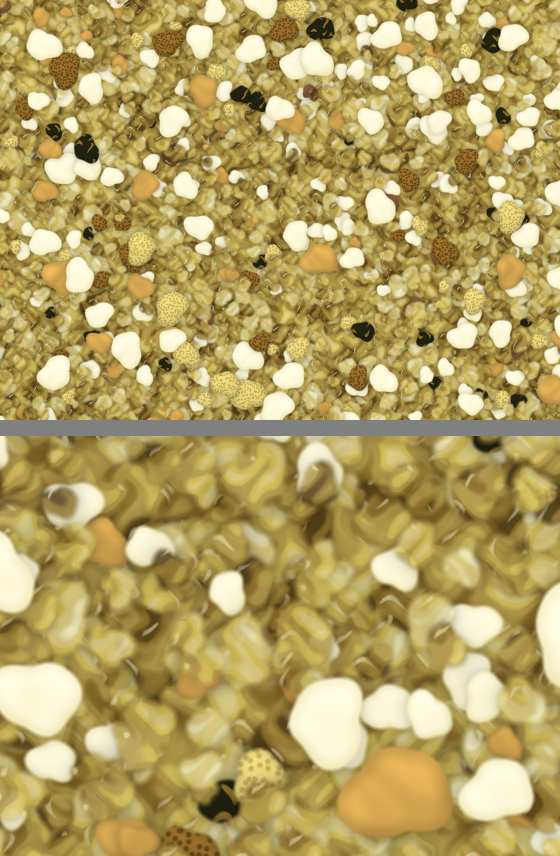
Top: the whole. Bottom: its middle third, enlarged.
A WebGL 1 fragment shader for this texture:

```glsl
precision highp float;
// Draws a close view of sunlit sand: glassy golden grains with white, orange, speckled and black pebbles.
uniform vec2 u_resolution;

const float TAU = 6.2832;
const vec3 UMBER = vec3(0.30, 0.22, 0.07);
const vec3 BROWN = vec3(0.55, 0.43, 0.16);
const vec3 OLIVE = vec3(0.71, 0.61, 0.29);
const vec3 GOLD = vec3(0.86, 0.77, 0.36);
const vec3 STRAW = vec3(0.89, 0.83, 0.54);
const vec3 CREAM = vec3(0.97, 0.96, 0.80);
const vec3 MILK = vec3(1.0, 0.99, 0.89);
const vec3 AMBER = vec3(0.85, 0.66, 0.32);
const vec3 RUST = vec3(0.60, 0.43, 0.16);
const vec3 MAUVE = vec3(0.54, 0.36, 0.24);
const vec3 JET = vec3(0.13, 0.13, 0.06);

vec2 hash2(vec2 p) {
  vec2 k = vec2(dot(p, vec2(127.1, 311.7)), dot(p, vec2(269.5, 183.3)));
  return fract(sin(k) * 43758.5);
}

// Folded layers of sines, from 0 to 1
float ripple(vec2 p, float seed) {
  for (int i = 0; i < 3; i++) {
    p += 0.7 * sin(p.yx * 1.2 + seed + float(i) * 1.7);
    p = mat2(0.8, 0.6, -0.6, 0.8) * p * 1.1;
  }
  return 0.5 + 0.25 * (sin(p.x + seed) + sin(p.y));
}

// Distance to the nearest scattered point
float cellular(vec2 p) {
  vec2 id = floor(p);
  float nearest = 1.0;
  for (int y = -1; y <= 1; y++) {
    for (int x = -1; x <= 1; x++) {
      vec2 cell = id + vec2(float(x), float(y));
      nearest = min(nearest, length(cell + hash2(cell) - p));
    }
  }
  return nearest;
}

vec3 sandRamp(float t) {
  vec3 c = mix(UMBER, BROWN, smoothstep(0.0, 0.17, t));
  c = mix(c, OLIVE, smoothstep(0.17, 0.35, t));
  c = mix(c, GOLD, smoothstep(0.42, 0.56, t));
  c = mix(c, STRAW, smoothstep(0.58, 0.70, t));
  return mix(c, CREAM, smoothstep(0.80, 1.0, t));
}

// Signed distance to a lumpy rounded outline
float grainOutline(vec2 d, float radius, vec2 phase) {
  float a = atan(d.y, d.x);
  float lump = 0.13 * sin(2.0 * a + phase.x * TAU) + 0.09 * sin(3.0 * a + phase.y * TAU)
    + 0.04 * sin(5.0 * a + (phase.x + phase.y) * TAU);
  return length(d) - radius * (1.0 + lump);
}

vec3 glassColor(vec2 q, float tone, float light, float rim, float seed) {
  float t = 0.17 + 0.72 * tone + 0.6 * (ripple(q, seed) - 0.5) + 0.07 * light - 0.13 * rim;
  float glint = smoothstep(0.88, 1.0, ripple(q * 1.6 + 4.0, seed + 2.0));
  return mix(sandRamp(clamp(t, 0.0, 1.0)), CREAM, 0.6 * glint);
}

vec3 speckle(vec3 body, vec3 spot, vec2 p, float amount) {
  return mix(body, spot, amount * (1.0 - smoothstep(0.15, 0.5, cellular(p * 150.0))));
}

// Solid pebbles, sorted by kind from 0 to 1
vec3 pebbleColor(vec2 p, vec2 q, float kind, float light, float rim, float seed) {
  float shade = 1.0 + 0.07 * light - 0.12 * rim;
  float mottle = ripple(q * 0.6, seed);
  if (kind < 0.50) return mix(STRAW, MILK, clamp(0.85 + 0.2 * mottle - 0.3 * rim + 0.15 * light, 0.0, 1.0));
  if (kind < 0.66) return AMBER * shade * (0.92 + 0.16 * mottle);
  if (kind < 0.83) return speckle(mix(GOLD, STRAW, 0.6) * 1.05, OLIVE, p, 0.7) * shade;
  if (kind < 0.89) return speckle(RUST, UMBER, p, 0.7) * shade;
  if (kind < 0.92) return MAUVE * shade * (0.88 + 0.2 * mottle);
  return mix(JET, BROWN, smoothstep(0.7, 0.95, ripple(q * 1.8, seed))) * shade;
}

// Lays one sheet of jittered grains over the colour below
vec3 scatter(vec3 base, vec2 p, float cells, float seed, float density, float solid) {
  vec2 g = p * cells;
  vec2 id = floor(g);
  float soft = mix(0.0038, 0.0024, solid);
  for (int y = -1; y <= 1; y++) {
    for (int x = -1; x <= 1; x++) {
      vec2 cell = id + vec2(float(x), float(y));
      vec2 look = hash2(cell + seed + 61.0);
      if (look.x > density) continue;
      vec2 place = hash2(cell + seed);
      vec2 form = hash2(cell + seed + 37.0);
      vec2 d = g - cell - place;
      float radius = 0.29 + 0.21 * form.x;
      float dist = grainOutline(d, radius, vec2(form.y, place.x));
      float gap = dist / cells;
      base *= 1.0 - 0.14 * exp(-max(gap, 0.0) / 0.005);
      float mask = 1.0 - smoothstep(-soft, soft, gap);
      if (mask <= 0.0) continue;
      float rim = smoothstep(-0.4 * radius, 0.0, dist);
      float light = dot(d, vec2(-0.4, 0.9)) / radius;
      vec2 q = d / cells * 95.0;
      float grainSeed = place.y * 40.0;
      vec3 grain = solid > 0.5 ? pebbleColor(p, q, look.y, light, rim, grainSeed)
        : glassColor(q, look.y, light, rim, grainSeed);
      base = mix(base, grain, mask * mix(0.8, 1.0, solid));
    }
  }
  return base;
}

void main() {
  vec2 p = gl_FragCoord.xy / u_resolution.y;
  vec3 color = sandRamp(0.15 + 0.6 * ripple(p * 80.0, 1.0));
  // Glassy bed
  color = scatter(color, p, 27.0, 3.0, 0.9, 0.0);
  color = scatter(color, p, 14.0, 11.0, 0.6, 0.0);
  color = scatter(color, p, 23.0, 19.0, 0.6, 0.0);
  // Small pebbles, loose glass between them, then large pebbles
  color = scatter(color, p, 22.0, 29.0, 0.32, 1.0);
  color = scatter(color, p, 18.0, 43.0, 0.28, 0.0);
  color = scatter(color, p, 28.0, 71.0, 0.25, 0.0);
  color = scatter(color, p, 12.5, 53.0, 0.38, 1.0);
  gl_FragColor = vec4(color, 1.0);
}
```
